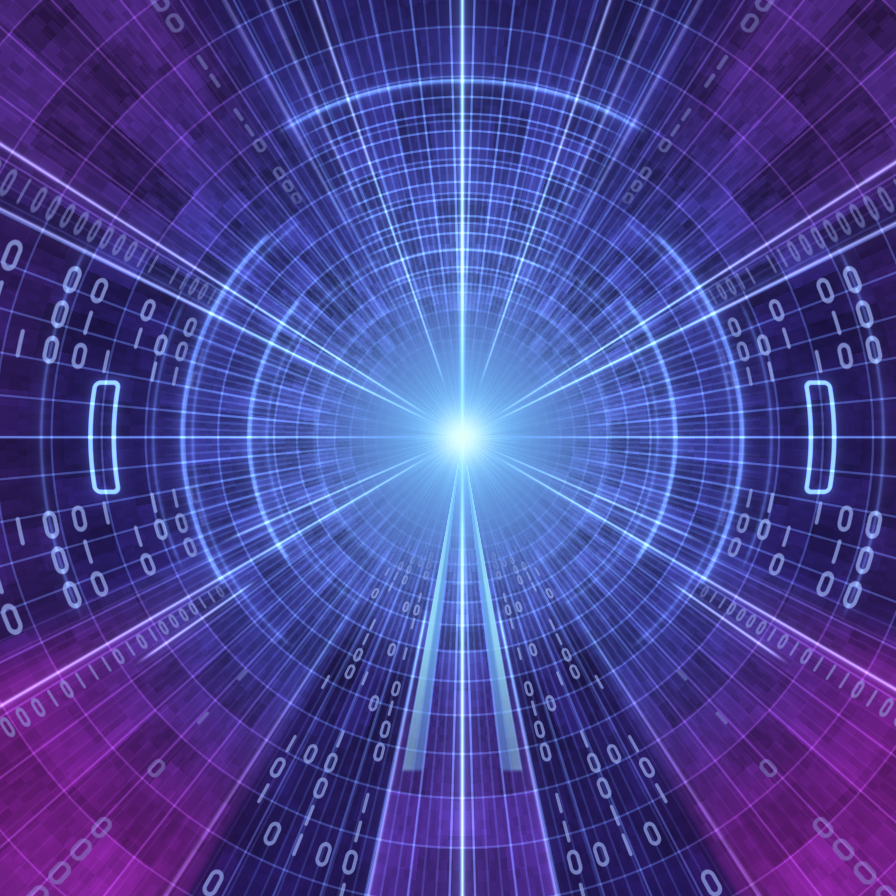
Give the GLSL for this background, as a Shadertoy shader.

```glsl
// Mirrored data tunnel: a glowing core, radial beams, ring arcs, panels and rows of small marks.
#define CENTER vec2(0.516, 0.512)
#define PIXEL (1.0 / min(iResolution.x, iResolution.y))
#define NIGHT vec3(0.12, 0.075, 0.30)
#define INDIGO vec3(0.19, 0.19, 0.50)
#define BLUE vec3(0.28, 0.35, 0.67)
#define SKY vec3(0.41, 0.64, 0.90)
#define ICE vec3(0.60, 0.88, 0.98)
#define MAGENTA vec3(0.45, 0.12, 0.53)
#define PURPLE vec3(0.26, 0.14, 0.45)
#define PANEL_CONTRAST 0.65

// Rays: angle in degrees, start radius, end radius, strength
const vec4 RAYS[10] = vec4[10](
    vec4(32.4, 0.05, 0.75, 0.75), vec4(26.3, 0.05, 0.6, 0.75),
    vec4(-23.5, 0.05, 0.28, 0.6), vec4(-30.2, 0.05, 0.72, 0.75),
    vec4(-34.8, 0.29, 0.43, 0.8), vec4(71.3, 0.07, 0.62, 0.6),
    vec4(61.5, 0.27, 0.72, 0.35), vec4(66, 0.28, 0.56, 0.4),
    vec4(-78.4, 0.2, 0.72, 0.6), vec4(-57, 0.25, 0.8, 0.25));

// Arcs: radius, lowest angle, highest angle, strength
const vec4 ARCS[8] = vec4[8](
    vec4(0.237, -35, 40, 0.7), vec4(0.313, -31, 46, 0.85),
    vec4(0.301, -50, 52, 0.35), vec4(0.397, 60, 91, 0.7),
    vec4(0.345, -24, 25, 0.4), vec4(0.47, -24, 26, 0.45),
    vec4(0.218, -58, 65, 0.25), vec4(0.165, -60, 91, 0.15));

float hash(vec2 p) {
    p = fract(p * vec2(0.1731, 0.3179) + 0.137);
    p += dot(p, p.yx + 27.31);
    return fract((p.x + p.y) * p.x * 17.3);
}

float band(float x, float lo, float hi, float soft) {
    return smoothstep(lo - soft, lo + soft, x) * (1.0 - smoothstep(hi - soft, hi + soft, x));
}

// Thin repeated lines; scale turns the coordinate into canvas units
float gridLine(float x, float spacing, float scale) {
    float d = abs(mod(x + 0.5 * spacing, spacing) - 0.5 * spacing) * scale;
    return 1.0 - smoothstep(0.0004, 0.0008 + 1.2 * PIXEL, d);
}

// Rows of hollow capsules and bars inside an angular strip
float marks(vec2 polar, float lo, float hi, float rows, float pitch, float fill, bool radial) {
    vec2 g = vec2(polar.y / pitch, (polar.x - lo) / (hi - lo) * rows);
    vec2 id = floor(g), f = fract(g) - 0.5;
    if (radial) f = f.yx;
    float ring = abs(length(f - vec2(0, clamp(f.y, -0.15, 0.15))) - 0.17);
    float bar = length(f - vec2(0, clamp(f.y, -0.3, 0.3)));
    float d = hash(id + lo) < 0.6 ? ring : bar;
    float soft = 1.5 * PIXEL / (exp(polar.y) * pitch);
    float shown = step(hash(id + vec2(hi, lo) + 7.0), fill);
    return shown * band(polar.x, lo, hi, 0.02) * (1.0 - smoothstep(0.035, 0.05 + soft, d));
}

void mainImage(out vec4 fragColor, in vec2 fragCoord) {
    vec2 p = (fragCoord - CENTER * iResolution.xy) * PIXEL;
    p.x = abs(p.x);
    float r = max(length(p), 0.0005);
    float angle = degrees(atan(p.y, p.x));
    vec2 polar = vec2(angle, log(r));
    float arcScale = radians(r), far = smoothstep(0.29, 0.34, r);

    // Wall colours from the rim to the core
    vec3 col = mix(INDIGO, NIGHT, smoothstep(0.3, 0.66, r));
    float lowWall = band(angle, -60.0, -25.0, 5.0);
    float highWall = band(angle, 29.0, 58.0, 5.0);
    col = mix(col, MAGENTA, lowWall * smoothstep(0.29, 0.66, r));
    col = mix(col, PURPLE, highWall * smoothstep(0.3, 0.58, r));
    float lane = band(angle, -91.0, -78.4, 0.3) * smoothstep(0.15, 0.45, r);
    col = mix(col, vec3(0.29, 0.16, 0.53), 0.8 * lane);
    float sidePanel = band(angle, -23.5, 26.0, 0.4) * smoothstep(0.27, 0.36, r);
    float floorPanel = band(angle, -78.4, -59.0, 0.5) * smoothstep(0.12, 0.3, r);
    col = mix(col, NIGHT, 0.7 * max(sidePanel, floorPanel));
    col = mix(col, PURPLE, 0.45 * sidePanel * smoothstep(0.42, 0.52, r));
    float ceiling = band(angle, 64.0, 91.0, 4.0);
    col = mix(col, BLUE, 1.0 - smoothstep(0.11, 0.31 + 0.07 * ceiling, r));

    // Patchwork of coarse and fine wall tiles
    float tiles = 0.5 * hash(floor(polar / vec2(6, 0.13)))
                + 0.3 * hash(floor(polar / vec2(2, 0.09)) + 31.0)
                + 0.2 * hash(floor(polar / vec2(0.8, 0.025)) + 57.0);
    col *= 1.0 + PANEL_CONTRAST * (tiles - 0.5) * smoothstep(0.06, 0.2, r) * (1.0 + 0.4 * highWall);

    // Wall grid, and denser arcs on the ceiling
    float walls = (lowWall + highWall) * smoothstep(0.25, 0.45, r);
    float grid = 0.3 * gridLine(angle, 5.2, arcScale) + 0.25 * gridLine(polar.y, 0.13, r);
    grid += 0.14 * gridLine(angle, 1.7, arcScale) * (1.0 - sidePanel) * (1.0 - 0.6 * walls);
    grid += 0.4 * ceiling * band(r, 0.16, 0.42, 0.02) * gridLine(r, 0.019, 1.0);
    col += mix(SKY, vec3(0.52, 0.3, 0.68), walls) * grid * smoothstep(0.05, 0.25, r);

    // Small marks on the side panels, strips, floor and ceiling
    float signs = 0.85 * marks(vec2(abs(angle), polar.y), 9.5, 24.5, 3.0, 0.072, 0.7, false);
    signs += 0.5 * marks(polar, 27.2, 31.4, 1.0, 0.035, 0.95, false);
    signs += 0.6 * marks(polar, -34.0, -31.0, 1.0, 0.035, 0.95, false);
    signs += 0.45 * marks(polar, 53.5, 57.0, 1.0, 0.05, 0.75, true);
    signs += 0.45 * marks(polar, -49.0, -45.5, 1.0, 0.055, 0.7, true);
    signs *= far;
    signs += 0.8 * marks(polar, -77.0, -59.0, 5.0, 0.075, 0.5, true) * smoothstep(0.1, 0.2, r);
    col = mix(col, vec3(0.6, 0.68, 0.93), 0.85 * signs);

    // Ring arcs with a soft halo
    for (int i = 0; i < 8; i++) {
        vec4 a = ARCS[i];
        float d = abs(r - a.x);
        float light = 0.55 * exp(-d * d / 4e-6) + 0.25 * exp(-d / 0.007);
        col += SKY * light * a.w * band(angle, a.y, a.z, 2.0);
    }

    // Radial beams
    vec3 rayTint = mix(ICE, vec3(0.85, 0.75, 1), far * 0.5);
    for (int i = 0; i < 10; i++) {
        vec4 ray = RAYS[i];
        float t = radians(ray.x);
        float d = abs(p.x * sin(t) - p.y * cos(t)), along = p.x * cos(t) + p.y * sin(t);
        float light = 0.75 * exp(-pow(d / (0.001 + 0.0018 * r), 2.0)) + 0.1 * exp(-d / 0.007);
        col += rayTint * light * ray.w * band(along, ray.y, ray.z, 0.02);
    }

    // Twin floor beams and upright capsule frames
    float beam = band(angle, -83.2, -79.8, 0.25) * band(p.y, -0.372, -0.03, 0.003);
    vec3 beamTint = mix(SKY, ICE, smoothstep(-82.0, -81.0, angle));
    col = mix(col, beamTint, beam * mix(0.9, 0.5, smoothstep(0.2, 0.37, r)));
    vec2 box = abs(p - vec2(0.402 - 1.5 * p.y * p.y, 0)) - vec2(0.007, 0.055);
    float frame = abs(length(max(box, 0.0)) + min(max(box.x, box.y), 0.0) - 0.006);
    col += SKY * (0.9 - 0.9 * smoothstep(0.0015, 0.0025 + PIXEL, frame) + 0.3 * exp(-frame / 0.006));

    // Central axis lines and core glow
    col += ICE * (0.7 * exp(-pow(p.x / 0.0022, 2.0)) + 0.22 * exp(-p.x / 0.009));
    col += SKY * 0.35 * exp(-pow(p.y / 0.0015, 2.0));
    col = mix(col, SKY, 0.8 - 0.8 * smoothstep(0.02, 0.19, r));
    float streak = hash(vec2(floor(angle / 1.5), 3));
    col += vec3(0.42, 0.85, 0.75) * (0.34 + 0.16 * streak) * exp(-r / 0.05);
    col = mix(col, vec3(0.88, 1, 0.98), exp(-r * r / 0.0008));
    fragColor = vec4(clamp(col, 0.0, 1.0), 1.0);
}
```
